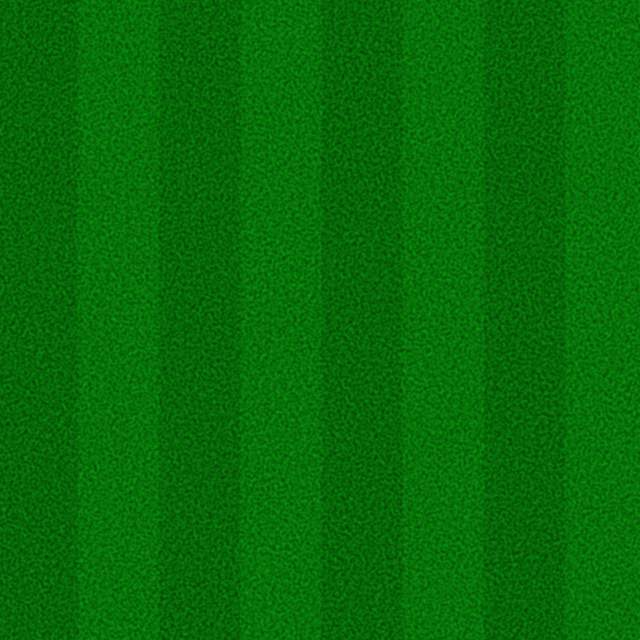
This texture is drawn by a Shadertoy shader. Its source:

```glsl
const vec3 SHADE_GREEN = vec3(0.020, 0.340, 0.020);
const vec3 SUNLIT_GREEN = vec3(0.030, 0.500, 0.040);
const float STRIPE_PERIOD = 0.2539;    // one light plus one dark band
const float LIGHT_CENTRE = 0.185;      // middle of the first light band
const float EDGE_SOFTNESS = 0.003;
const float BASE_TONE = 0.515;
const float STRIPE_CONTRAST = 0.143;
const int GRAIN_LAYERS = 2;
const float GRAIN_CELLS = 172.0;
const float GRAIN_CELL_STEP = 26.0;    // extra cells in each further layer
const float GRAIN_TURN = 0.55;         // rotation between layers, in radians
const float GRAIN_STRENGTH = 0.92;
const float MOTTLE_CELLS = 9.0;
const float MOTTLE_STRENGTH = 0.06;
const float TAU = 6.2831853;

// Unit gradient with a pseudo-random direction for each lattice point
vec2 latticeGradient(vec2 cell) {
    uvec2 q = uvec2(ivec2(cell)) * uvec2(1597u, 3812u) + 7919u;
    uint h = (q.x ^ (q.y * 40503u)) * 74759u;
    h = (h ^ (h >> 15)) * 62233u;
    h = (h ^ (h >> 13)) * 91493u;
    h ^= h >> 16;
    float angle = TAU * float(h & 65535u) / 65536.0;
    return vec2(cos(angle), sin(angle));
}

float gradientNoise(vec2 p) {
    vec2 cell = floor(p);
    vec2 f = p - cell;
    vec2 fade = f * f * f * (f * (f * 6.0 - 15.0) + 10.0);
    vec2 e = vec2(1.0, 0.0);
    float a = dot(latticeGradient(cell), f);
    float b = dot(latticeGradient(cell + e.xy), f - e.xy);
    float c = dot(latticeGradient(cell + e.yx), f - e.yx);
    float d = dot(latticeGradient(cell + e.xx), f - e.xx);
    return mix(mix(a, b, fade.x), mix(c, d, fade.x), fade.y);
}

// Rotated layers hide the direction of the noise lattice
float grassGrain(vec2 uv) {
    float sum = 0.0;
    for (int i = 0; i < GRAIN_LAYERS; i++) {
        float layer = float(i);
        float angle = GRAIN_TURN * (layer + 1.0);
        mat2 turn = mat2(cos(angle), sin(angle), -sin(angle), cos(angle));
        float cells = GRAIN_CELLS + GRAIN_CELL_STEP * layer;
        sum += gradientNoise(turn * uv * cells + 500.0 * (layer + 1.0));
    }
    return sum;
}

// -1 inside dark bands, +1 inside light bands
float mowingStripe(float x) {
    float phase = fract((x - LIGHT_CENTRE) / STRIPE_PERIOD + 0.5) - 0.5;
    float edge = (0.25 - abs(phase)) * STRIPE_PERIOD;
    float softness = max(EDGE_SOFTNESS, 0.7 / iResolution.x);
    return 2.0 * smoothstep(-softness, softness, edge) - 1.0;
}

void mainImage(out vec4 fragColor, in vec2 fragCoord) {
    vec2 uv = fragCoord / iResolution.xy;

    // Mown bands, fine blades and faint broad patches
    float tone = BASE_TONE + STRIPE_CONTRAST * mowingStripe(uv.x);
    tone += GRAIN_STRENGTH * grassGrain(uv);
    tone += MOTTLE_STRENGTH * gradientNoise(uv * MOTTLE_CELLS + 300.0);

    fragColor = vec4(mix(SHADE_GREEN, SUNLIT_GREEN, tone), 1.0);
}
```
